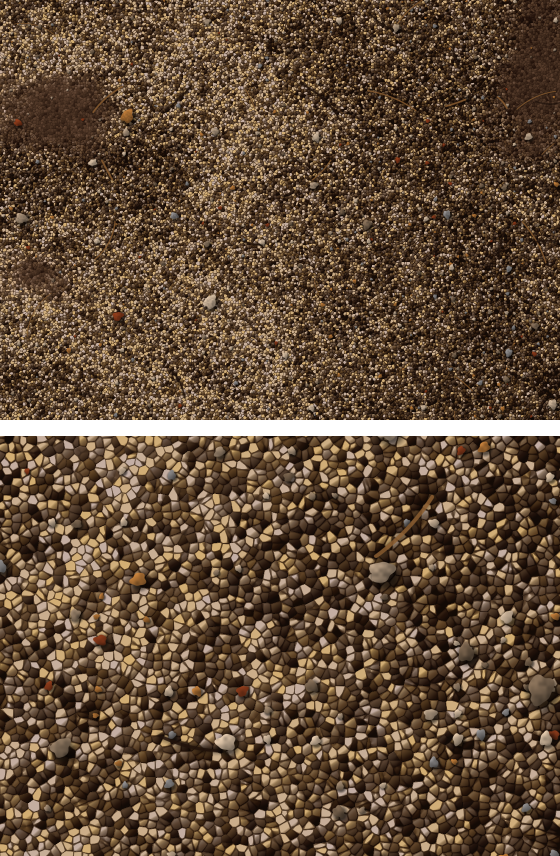
Top, the full canvas; bottom, a detail of the centre.
A Shadertoy shader for this texture:

```glsl
// Draws gritty brown earth: packed sand grains, damp bare patches, pebbles and dry fibres.

const vec3 SOIL_BLACK = vec3(0.13, 0.07, 0.04);
const vec3 UMBER      = vec3(0.24, 0.17, 0.11);
const vec3 BROWN      = vec3(0.35, 0.26, 0.18);
const vec3 DUN        = vec3(0.44, 0.36, 0.28);
const vec3 SAND       = vec3(0.57, 0.48, 0.37);
const vec3 CREAM      = vec3(0.78, 0.69, 0.59);
const vec3 SLATE      = vec3(0.50, 0.49, 0.49);
const vec3 OCHRE      = vec3(0.66, 0.43, 0.20);
const vec3 RUST       = vec3(0.52, 0.22, 0.10);
const vec2 LIGHT_DIR  = vec2(-0.6, 0.8);
const float GRAIN_SIZE = 0.0066;

struct Grain { float key; float hue; float edge; float slope; };

float hash(vec2 p) {
    vec3 q = fract(p.xyx * 0.1031);
    q += dot(q, q.yzx + 33.33);
    return fract((q.x + q.y) * q.z);
}

vec2 hash2(vec2 p) {
    return vec2(hash(p), hash(p + 71.7));
}

float noise(vec2 p) {
    vec2 i = floor(p), f = fract(p);
    f = f * f * (3.0 - 2.0 * f);
    vec2 e = vec2(1.0, 0.0);
    return mix(mix(hash(i), hash(i + e.xy), f.x),
               mix(hash(i + e.yx), hash(i + e.xx), f.x), f.y);
}

float fbm(vec2 p) {
    float sum = 0.0, amp = 0.533;
    for (int i = 0; i < 4; i++) {
        sum += amp * noise(p);
        p = mat2(1.6, 1.2, -1.2, 1.6) * p + 5.3;
        amp *= 0.5;
    }
    return sum;
}

mat2 rotation(float a) {
    return mat2(cos(a), sin(a), -sin(a), cos(a));
}

// Colour of the earth from its darkest (0) to its lightest (1) tone.
vec3 earthRamp(float t) {
    vec3 c = mix(SOIL_BLACK, UMBER, clamp((t - 0.10) / 0.23, 0.0, 1.0));
    c = mix(c, BROWN, clamp((t - 0.33) / 0.25, 0.0, 1.0));
    c = mix(c, DUN,   clamp((t - 0.58) / 0.18, 0.0, 1.0));
    c = mix(c, SAND,  clamp((t - 0.76) / 0.13, 0.0, 1.0));
    c = mix(c, CREAM, clamp((t - 0.89) / 0.10, 0.0, 1.0));
    return c * mix(0.55, 1.0, smoothstep(-0.15, 0.12, t));
}

// Packed cells: tone key, hue, distance to the gap and lit side.
Grain nearestGrain(vec2 p) {
    vec2 base = floor(p), bestId = base, bestOffset = vec2(0.0);
    float first = 9.0, second = 9.0;
    for (int y = -1; y <= 1; y++)
    for (int x = -1; x <= 1; x++) {
        vec2 id = base + vec2(x, y);
        vec2 offset = p - id - hash2(id);
        float d = length(offset);
        if (d < first) {
            second = first; first = d; bestId = id; bestOffset = offset;
        } else second = min(second, d);
    }
    return Grain(hash(bestId + 13.1), hash(bestId + 47.9),
                 second - first, dot(bestOffset, LIGHT_DIR));
}

float ellipsePatch(vec2 p, vec2 centre, vec2 size) {
    return exp(-dot((p - centre) / size, (p - centre) / size));
}

vec3 stoneColour(float key) {
    vec3 c = mix(DUN, CREAM, smoothstep(0.0, 0.5, key));
    c = mix(c, SLATE, step(0.62, key));
    c = mix(c, OCHRE, step(0.80, key));
    return mix(c, RUST, step(0.95, key));
}

// One angular stone in some cells, with a contact shadow.
vec3 addStones(vec3 ground, vec2 p, float cell, float chance, float maxRadius, float pixel, float seed) {
    vec2 id = floor(p / cell) + seed;
    if (hash(id) > chance) return ground;
    vec2 q = (fract(p / cell) - mix(vec2(0.35), vec2(0.65), hash2(id + 3.0))) * cell;
    float radius = maxRadius * mix(0.45, 1.0, pow(hash(id + 9.0), 2.0));
    vec2 r = rotation(6.28 * hash(id + 5.0)) * q * vec2(1.0, 1.25);
    float angle = atan(r.y, r.x);
    float outline = radius * (1.0 + 0.13 * cos(3.0 * angle) + 0.07 * cos(5.0 * angle + 1.0));
    float shadow = smoothstep(1.5, 0.7, length(q + LIGHT_DIR * radius * 0.35) / radius);
    float light = 0.88 + 0.3 * dot(q, LIGHT_DIR) / radius + 0.25 * (noise(p * 300.0) - 0.5);
    float cover = smoothstep(pixel, -pixel, length(r) - outline);
    return mix(ground * (1.0 - 0.55 * shadow), stoneColour(hash(id + 21.0)) * light, cover);
}

// A thin bent straw or dark twig in some cells.
vec3 addFibres(vec3 ground, vec2 p, float cell, float chance, float pixel, float seed) {
    vec2 id = floor(p / cell) + seed;
    if (hash(id) > chance) return ground;
    vec2 q = rotation(6.28 * hash(id + 2.0)) * (fract(p / cell) - 0.5);
    float halfLength = mix(0.12, 0.38, hash(id + 4.0));
    q.y -= (hash(id + 6.0) - 0.5) * 1.6 * (q.x * q.x - 0.04);
    float d = length(vec2(max(abs(q.x) - halfLength, 0.0), q.y)) * cell;
    float width = mix(0.0009, 0.0022, hash(id + 8.0));
    vec3 colour = mix(SOIL_BLACK, mix(BROWN, OCHRE, 0.65), step(0.45, hash(id + 12.0)));
    ground *= 1.0 - 0.35 * smoothstep(4.0 * width, 0.0, d);
    return mix(ground, colour, 0.85 * smoothstep(width + pixel, width - pixel, d));
}

vec3 earth(vec2 p, float pixel) {
    float broad = fbm(p * 4.0 + 2.7);
    float damp = smoothstep(0.65, 1.25, p.x + 0.35 * (broad - 0.5));
    float bare = ellipsePatch(p, vec2(0.12, 0.73), vec2(0.19, 0.11))
               + ellipsePatch(p, vec2(1.27, 0.82), vec2(0.12, 0.24))
               + 0.7 * ellipsePatch(p, vec2(0.08, 0.34), vec2(0.16, 0.08));
    bare = smoothstep(0.25, 0.85, bare + 0.7 * (fbm(p * 14.0) - 0.5));

    // Sand grains, clumps and smooth damp soil
    Grain g = nearestGrain(p / GRAIN_SIZE);
    float tone = pow(g.key, 0.7) * mix(0.35, 1.0, smoothstep(0.0, 0.3, g.edge));
    tone += 0.35 * g.slope + 0.25 * (noise(p * 45.0) - 0.5) + 0.45 * (broad - 0.5) - 0.18 * damp;
    tone = 0.5 + 1.25 * (tone - 0.42);
    tone = mix(tone, 0.22 + 0.2 * noise(p * 170.0), 0.7 * bare);
    vec3 colour = earthRamp(tone);
    vec3 tint = mix(vec3(1.06, 0.99, 0.76), vec3(0.98, 0.99, 1.10), g.hue);
    colour *= mix(tint, vec3(1.0, 0.94, 0.98), bare);

    // Loose grit, fibres and stones, denser on the damp side
    float litter = mix(0.7, 1.5, damp) * (1.0 - 0.6 * bare);
    colour = addStones(colour, p, 0.019, 0.16 * litter, 0.0055, pixel, 11.0);
    colour = addFibres(colour, p, 0.17, 0.38, pixel, 31.0);
    colour = addFibres(colour, p + 0.07, 0.11, 0.22 * damp, pixel, 57.0);
    colour = addStones(colour, p, 0.065, 0.22 * litter, 0.0105, pixel, 83.0);
    return addStones(colour, p + 0.04, 0.21, 0.25, 0.02, pixel, 109.0);
}

void mainImage(out vec4 fragColor, in vec2 fragCoord) {
    float pixel = 0.5 / iResolution.y;
    vec3 sum = vec3(0.0);
    for (int i = 0; i < 4; i++) {
        vec2 jitter = vec2(i % 2, i / 2) * 0.5 - 0.25;
        sum += earth((fragCoord + jitter) / iResolution.y, pixel);
    }
    fragColor = vec4(sum * 0.25, 1.0);
}
```
